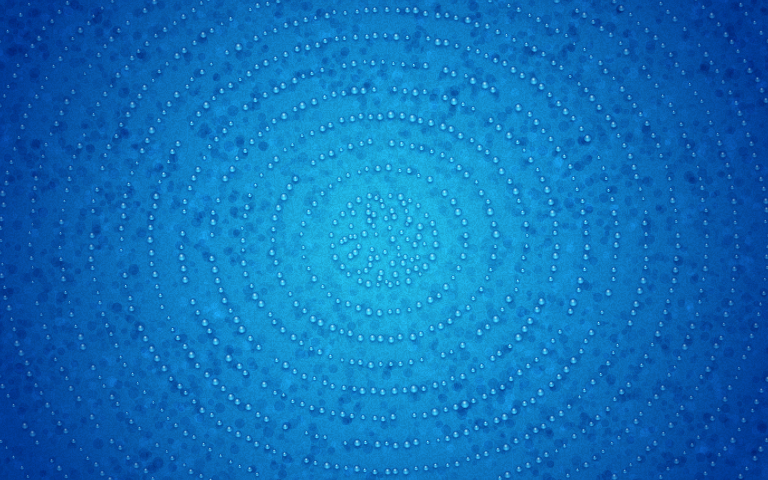
This background is drawn by a WebGL 2 fragment shader. Its source:

```glsl
#version 300 es
precision highp float;
// Concentric rings of glossy water beads over a cyan to deep blue glow.
// Jittered grid layers make the mottled spots; beads sit in angular slots
// on each slightly wide ring, with a loose cluster filling the middle.
#define RING_COUNT 16
#define RING_STRETCH 0.065
#define CLUSTER_COUNT 54
#define SPOT_LAYERS 13
#define SPOT_CELL 0.041
#define SPOT_STRENGTH 0.4
#define BEAD_SPACING 0.0225
#define BEAD_MIN 0.0034
#define BEAD_MAX 0.0088
#define GRAIN 0.075

uniform vec2 u_resolution;
out vec4 fragColor;

const float TAU = 6.2831853;
const vec3 CENTER_CYAN = vec3(0.13, 0.72, 0.89);
const vec3 MID_BLUE = vec3(0.065, 0.53, 0.8);
const vec3 EDGE_BLUE = vec3(0.005, 0.23, 0.58);
const vec3 SHADOW_TINT = vec3(0.1, 0.5, 0.75);

// Three hashed values in 0..1 for a 2D key
vec3 hash3(vec2 key) {
    vec3 h = fract(key.xyx * vec3(0.1031, 0.1030, 0.0973));
    h += dot(h, h.yxz + 33.33);
    return fract((h.xxy + h.yzz) * h.zyx);
}

float valueNoise(vec2 p) {
    vec2 cell = floor(p), f = fract(p);
    f = f * f * (3.0 - 2.0 * f);
    float low = mix(hash3(cell).x, hash3(cell + vec2(1, 0)).x, f.x);
    float high = mix(hash3(cell + vec2(0, 1)).x, hash3(cell + 1.0).x, f.x);
    return mix(low, high, f.y);
}

// Radial glow, brightest in the middle
vec3 glow(float dist) {
    vec3 inner = mix(CENTER_CYAN, MID_BLUE, clamp((dist - 0.08) / 0.32, 0.0, 1.0));
    return mix(inner, EDGE_BLUE, clamp((dist - 0.4) / 0.46, 0.0, 1.0));
}

// Overlapping translucent discs, mostly dark, some light
vec3 addSpots(vec3 color, vec2 p, float dist, float pixel) {
    float strength = SPOT_STRENGTH * mix(0.4, 1.0, smoothstep(0.05, 0.4, dist));
    float density = 0.1 + 0.6 * valueNoise(p * 15.0 + 40.0);
    float soft = 0.6 * pixel / SPOT_CELL;
    for (int i = 0; i < SPOT_LAYERS; i++) {
        float layer = float(i), turn = layer * 0.9;
        mat2 spin = mat2(cos(turn), sin(turn), -sin(turn), cos(turn));
        vec2 grid = spin * p / SPOT_CELL + layer * 37.3 + 100.0;
        vec3 place = hash3(floor(grid));
        vec3 look = hash3(floor(grid) + 211.0);
        float radius = mix(0.1, 0.28, place.z);
        float gap = length(fract(grid) - 0.3 - 0.4 * place.xy) - radius;
        float cover = smoothstep(soft, -soft, gap) * smoothstep(0.0, 0.05, density - look.x);
        vec3 tone = look.y > 0.72 ? color * 1.16 + 0.02 : color * vec3(0.2, 0.59, 0.81);
        color = mix(color, tone, cover * strength * mix(0.3, 1.0, look.z));
    }
    return color;
}

// One glossy bead: soft shadow, shaded body, lower glint, upper highlight
vec3 addBead(vec3 color, vec2 offset, float radius, float dist, float pixel) {
    vec2 q = offset / radius;
    float reach = length(q), soft = pixel / radius;
    float opacity = mix(1.0, 0.55, smoothstep(0.4, 0.8, dist));
    vec2 below = q + vec2(0.0, 0.45);
    color = mix(color, color * SHADOW_TINT, 0.85 * exp(-0.95 * dot(below, below)) * opacity);
    vec3 body = mix(glow(dist + 0.12), glow(0.6 * dist) + 0.05, smoothstep(0.6, -0.8, q.y));
    body = mix(body, body * SHADOW_TINT, 0.45 * smoothstep(0.6, 1.0, reach));
    body += vec3(0.14, 0.2, 0.13) * exp(-6.0 * dot(below, below));
    vec2 shine = q - vec2(-0.12, 0.3);
    body = mix(body, vec3(0.7, 0.95, 1.0), 0.9 * exp(-8.0 * dot(shine, shine)));
    return mix(color, body, opacity * smoothstep(0.5 * soft, -0.5 * soft, reach - 1.0));
}

vec3 addRings(vec3 color, vec2 p, float dist, float pixel) {
    float angle = fract(atan(p.y, p.x) / TAU);
    float local = dist / (1.0 + RING_STRETCH * cos(2.0 * TAU * angle));
    for (int i = 1; i <= RING_COUNT; i++) {
        float n = float(i), ring = 0.042 + 0.059 * n;
        if (abs(local - ring) > 0.035) continue;
        float slots = floor(TAU * ring / BEAD_SPACING);
        for (int j = -1; j <= 1; j++) {
            float slot = mod(floor(angle * slots) + float(j), slots);
            vec3 h = hash3(vec2(slot + 7.0, n * 19.0));
            if (h.x < 0.05) continue;
            float theta = (slot + 0.5 + 0.3 * (h.y - 0.5)) / slots * TAU;
            float r = ring * (1.0 + RING_STRETCH * cos(2.0 * theta)) + 0.006 * (h.x - 0.5);
            float run = valueNoise(vec2(slot * 0.3, n * 5.0));
            float size = mix(BEAD_MIN, BEAD_MAX, mix(h.z, run, 0.4));
            size *= mix(1.0, 0.85, smoothstep(0.4, 0.8, r));
            color = addBead(color, p - r * vec2(cos(theta), sin(theta)), size, r, pixel);
        }
    }
    return color;
}

vec3 addCluster(vec3 color, vec2 p, float pixel) {
    for (int i = 0; i < CLUSTER_COUNT; i++) {
        vec3 h = hash3(vec2(float(i) + 3.0, 71.0));
        float theta = float(i) * 2.39996 + 0.5 * h.x;
        float r = mix(0.008, 0.09, sqrt((float(i) + h.y) / float(CLUSTER_COUNT)));
        float size = mix(BEAD_MIN, BEAD_MAX, 0.15 + 0.6 * h.z);
        color = addBead(color, p - r * vec2(cos(theta), sin(theta)), size, r, pixel);
    }
    return color;
}

void main() {
    float pixel = 1.0 / u_resolution.y;
    vec2 p = (gl_FragCoord.xy - 0.5 * u_resolution) * pixel;
    float dist = length(p);
    vec3 color = addSpots(glow(dist), p, dist, pixel);
    color *= 1.0 + GRAIN * 2.0 * (valueNoise(p * 430.0 + 700.0) - 0.5);
    color = addRings(color, p, dist, pixel);
    if (dist < 0.13) color = addCluster(color, p, pixel);
    fragColor = vec4(clamp(color, 0.0, 1.0), 1.0);
}
```
